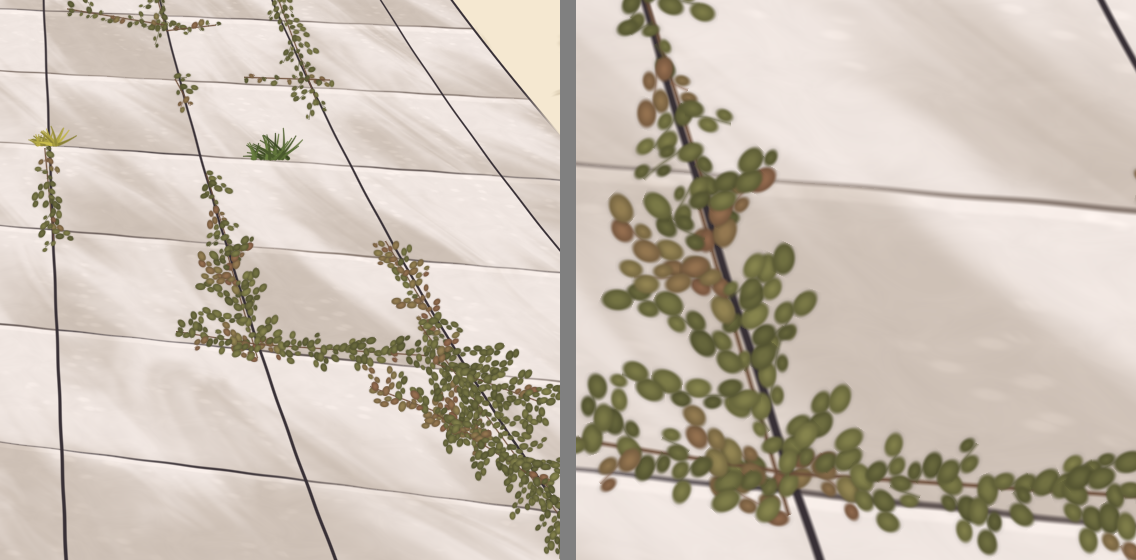
Left, the full canvas; right, a detail of the centre.
A three.js fragment shader for this texture:

```glsl
// Sunlit concrete paving in perspective, with dark joints and creeping weeds.
varying vec2 vUv;
const vec3 STONE_LIGHT = vec3(0.94, 0.902, 0.882);
const vec3 STONE_SHADE = vec3(0.82, 0.77, 0.73);
const vec3 SAND_LIGHT = vec3(0.96, 0.91, 0.82);
const vec3 SAND_DARK = vec3(0.68, 0.61, 0.49);
const vec3 JOINT_DARK = vec3(0.22, 0.19, 0.21);
const vec3 JOINT_DUST = vec3(0.56, 0.50, 0.46);
const vec3 LEAF_DARK = vec3(0.36, 0.36, 0.21);
const vec3 LEAF_LIGHT = vec3(0.52, 0.51, 0.30);
const vec3 LEAF_RUST = vec3(0.53, 0.38, 0.28);
const vec3 GRASS = vec3(0.33, 0.40, 0.20);
const vec3 GRASS_DRY = vec3(0.62, 0.58, 0.24);
const float PAVED_EDGE = 3.67; // right border, in tiles
const float TWIG_STEP = 0.0125;
const float LEAF_STEP = 0.0095;
const float LEAF_SIZE = 0.0074;
const float SOFT = 0.0017;

vec2 p; // canvas point, measured down from the far edge
vec3 color;

float hash(vec2 s) { return fract(sin(dot(s, vec2(127.1, 311.7))) * 4375.85); }
float band(float d, float w) { return 1.0 - smoothstep(w - SOFT, w + SOFT, abs(d)); }
vec2 unturn(vec2 v, float a) { return mat2(cos(a), -sin(a), sin(a), cos(a)) * v; }
// Layered, warped sines
float clouds(vec2 q) {
  float sum = 0.0, amp = 0.55;
  for (int i = 0; i < 5; i++) {
    q = unturn(q, 0.65) * 1.75 + 0.9 * sin(q.yx * 1.3 + 2.0);
    sum += amp * sin(q.x) * cos(q.y);
    amp *= 0.62;
  }
  return sum;
}
// Distance to the nearest scattered point
float cellular(vec2 q) {
  float d = 2.0;
  for (int i = 0; i < 9; i++) {
    vec2 c = floor(q) + vec2(mod(float(i), 3.0), floor(float(i) / 3.0)) - 1.0;
    d = min(d, length(c + vec2(hash(c), hash(c + 17.3)) - q));
  }
  return d;
}
// Stem from xy to zw; its side twigs carry alternating round leaves
void sprig(vec4 stem, float spread, float rust) {
  vec2 a = stem.xy, axis = stem.zw - a;
  float len = length(axis), margin = spread + 0.02;
  vec2 q = unturn(p - a, atan(axis.y, axis.x));
  if (q.x < -margin || q.x > len + margin || abs(q.y) > margin) return;
  color = mix(color, LEAF_RUST * 0.8, band(q.y, 0.001) * step(0.0, q.x) * step(q.x, len));
  for (int i = -8; i <= 1; i++) {
    float id = floor(q.x / TWIG_STEP) + float(i);
    if (id < 0.0 || id * TWIG_STEP > len) continue;
    vec2 seed = vec2(id, floor(a.x * 91.0 + a.y * 157.0));
    float reach = spread * (0.2 + 0.8 * hash(seed));
    float lean = (mod(id, 2.0) * 2.0 - 1.0) * (0.4 + 0.9 * hash(seed + 4.1));
    vec2 t = unturn(q - vec2(id * TWIG_STEP, 0.0), lean);
    t.y += 0.004 * sin(t.x * 55.0 + id);
    vec3 twigTint = mix(LEAF_DARK, LEAF_RUST, step(hash(seed + 9.2), rust));
    color = mix(color, twigTint, 0.7 * band(t.y, 0.0006) * step(0.0, t.x) * step(t.x, reach));
    for (int k = 0; k < 2; k++) {
      float n = floor(t.x / LEAF_STEP - 0.5) + float(k);
      if (n < 0.0 || n * LEAF_STEP > reach) continue;
      vec2 leaf = seed + vec2(n * 7.3, n);
      vec2 r = t - vec2((n + 0.5) * LEAF_STEP, (mod(n, 2.0) - 0.5) * 0.008);
      float size = LEAF_SIZE * (0.7 + 0.45 * a.y) * (0.6 + 0.6 * hash(leaf));
      float d = length(r * vec2(0.95, 1.3)) - size;
      vec3 tint = mix(twigTint, LEAF_LIGHT, 0.75 * hash(leaf + 2.7));
      color *= 0.88 + 0.12 * smoothstep(-0.002, 0.004, d);
      color = mix(color, tint * (1.1 - 0.2 * smoothstep(-0.007, 0.0, d)), band(d + size, size));
    }
  }
}
// Fan of tapered grass blades
void tuft(vec2 root, float size, vec3 tint) {
  for (int i = 0; i < 26; i++) {
    vec2 seed = vec2(float(i), root.x * 40.0);
    float h = hash(seed), len = size * (0.4 + 0.5 * h);
    vec2 q = unturn(p - root - vec2((h - 0.5) * size, 0.0), 2.6 * hash(seed + 3.0) - 1.3);
    float t = clamp(-q.y / len, 0.0, 1.0);
    float d = length(q + vec2(0.1 * size * t * t, t * len));
    color = mix(color, tint * (0.7 + 0.6 * hash(seed + 5.0)), band(d, 0.0028 - 0.002 * t));
  }
}
void main() {
  p = vec2(vUv.x, 1.0 - vUv.y);
  // Perspective: canvas to tile columns and rows
  float tileWidth = 0.208 + 0.2 * p.y + 0.075 * p.y * p.y;
  float column = (p.x - 0.078 - 0.04 * p.y) / tileWidth;
  column *= 0.985 + 0.018 * column;
  float depth = (p.y - 0.04 * (p.x - 0.09)) / (1.0 + 0.107 * (p.x - 0.09)) - 0.0195;
  float scale = 1.0 + 0.639 * depth;
  vec2 tile = vec2(column, 9.595 * depth / scale);
  vec2 id = floor(tile), line = floor(tile + 0.5), inner = tile - id;
  vec2 gap = (tile - line) * vec2(tileWidth, scale * scale / 9.595);
  gap += 0.0004 * sin(p.yx * 60.0 + line * 3.0);
  // Stone: stains, shaded near edges, scuffs and pale rims
  vec2 grain = tile + id * 5.37;
  float stain = 0.34 + 0.7 * clouds(grain * 1.5) + 0.5 * (hash(id + 2.0) - 0.5);
  stain += 0.45 * (inner.y - 0.5) + 0.3 * smoothstep(4.9, 5.1, tile.y);
  color = mix(STONE_LIGHT, STONE_SHADE, smoothstep(0.0, 0.9, stain) * 1.1);
  float scuff = 1.0 - smoothstep(0.08, 0.3, cellular(grain * vec2(7.0, 11.0)));
  color += 0.03 * scuff * smoothstep(0.0, 0.5, clouds(grain * 3.0 + 4.0));
  color += 0.012 * clouds(grain * 14.0) + 0.03 * band(gap.y - 0.005, 0.004);
  // Joints: dark columns, thinner and dustier rows
  float wear = 0.5 + 0.5 * sin(tile.x * 4.0 + line.y * 2.3);
  vec3 dust = mix(JOINT_DARK, JOINT_DUST, hash(vec2(id.x, line.y) + 6.0));
  color = mix(color, dust, band(gap.y, 0.001 + 0.0012 * wear * p.y) * (0.55 + 0.45 * wear));
  color = mix(color, JOINT_DARK, band(gap.x, 0.0017 + 0.0015 * p.y));
  // Sandy ground beyond the paving
  float border = (column - PAVED_EDGE) * tileWidth;
  float dirt = smoothstep(0.1, 0.8, clouds(p * 13.0) + 2.5 * border - 0.2);
  color = mix(color, mix(SAND_LIGHT, SAND_DARK, dirt), smoothstep(-SOFT, SOFT, border));
  color = mix(color, JOINT_DARK, band(border, 0.0025) * (1.0 - smoothstep(0.15, 0.25, p.y)));
  // Grass, then weeds along the joints
  tuft(vec2(0.483, 0.283), 0.065, GRASS); tuft(vec2(0.086, 0.258), 0.04, GRASS_DRY);
  sprig(vec4(.08, .265, .096, .43), .048, .2); sprig(vec4(.276, -.02, .296, .05), .05, .1);
  sprig(vec4(.296, .045, .12, .016), .022, .2); sprig(vec4(.296, .055, .385, .045), .02, .2);
  sprig(vec4(.312, .14, .337, .185), .026, .3); sprig(vec4(.49, -.02, .565, .18), .055, .1);
  sprig(vec4(.59, .143, .435, .138), .012, .2); sprig(vec4(.368, .31, .418, .47), .038, .4);
  sprig(vec4(.46, .64, .405, .45), .095, .3); sprig(vec4(.46, .615, .315, .592), .034, .3);
  sprig(vec4(.46, .615, .76, .635), .036, .1); sprig(vec4(.785, .59, .688, .43), .055, .7);
  sprig(vec4(.87, .77, .66, .69), .05, .7); sprig(vec4(.75, .58, 1.02, .95), .1, .1);
  sprig(vec4(.78, .65, .97, .72), .08, .1); sprig(vec4(.78, .74, .98, .87), .05, .15);
  gl_FragColor = vec4(color, 1.0);
}
```
